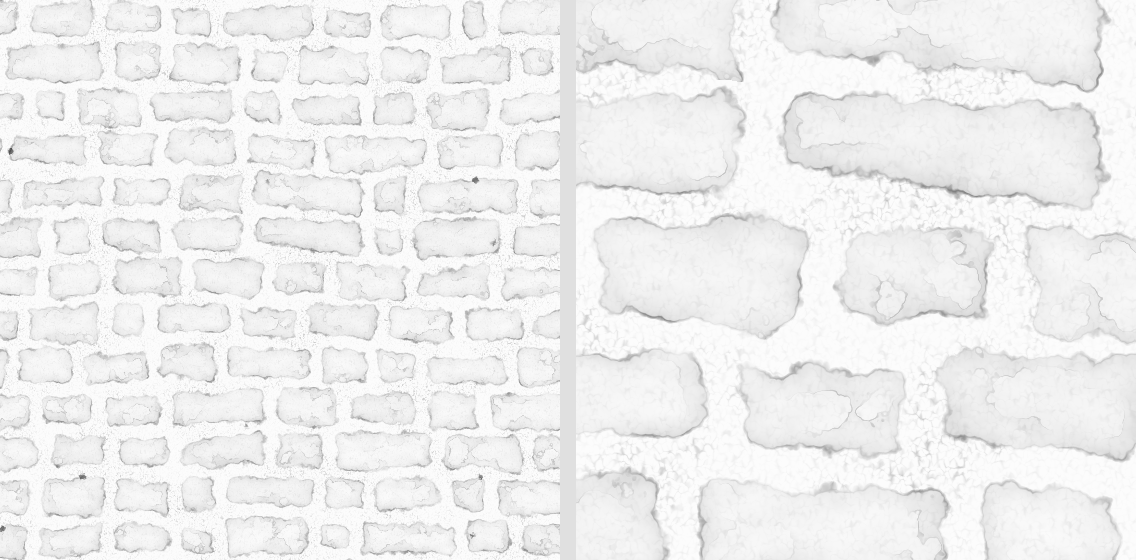
Left: the whole. Right: its middle third, enlarged.
Reproduce this texture map procedurally as a Shadertoy shader.

```glsl
// Whitewashed rough stone wall: wavy courses of ragged pale bricks in grainy mortar.

const float ROWS = 13.0;          // courses down the canvas
const float MIN_BRICKS = 7.0;     // bricks per course, one more at random
const float JOINT_JITTER = 0.64;  // variation of brick lengths
const float JOINT_WIDTH = 0.17;   // half of a vertical joint, in course heights
const float LINE_WIDTH = 0.017;   // half width of the dark outline
const float OUTLINE_DARK = 0.20;
const float CHIP_DARK = 0.17;
const float EDGE_SHADE = 0.085;
const float GRAIN_DARK = 0.10;
const float HOLE_SHARE = 0.07;    // share of coarse cells with a dark hole
const vec3 PAINT = vec3(0.987);
const float TAU = 6.2831853;

vec2 hash2(vec2 p) {
    vec3 h = fract(p.xyx * vec3(0.1031, 0.1030, 0.0973));
    h += dot(h, h.yzx + 33.33);
    return fract((h.xx + h.yz) * h.zy);
}

// Nearest distance, second nearest distance, random id of the nearest cell.
vec3 cellular(vec2 p) {
    vec2 base = floor(p);
    vec3 result = vec3(8.0, 8.0, 0.0);
    for (int j = -1; j <= 1; j++) {
        for (int i = -1; i <= 1; i++) {
            vec2 cell = base + vec2(i, j);
            float dist = length(cell + hash2(cell) - p);
            if (dist < result.x) result = vec3(dist, result.x, hash2(cell + 57.0).x);
            else result.y = min(result.y, dist);
        }
    }
    return result;
}

// Smooth blotches, about -1 to 1.
float layeredSines(vec2 p) {
    float sum = 0.0, amplitude = 0.6;
    for (int i = 0; i < 4; i++) {
        sum += amplitude * sin(p.x + 1.7 * sin(p.y)) * cos(p.y - 1.3 * sin(p.x));
        p = mat2(1.5, 1.1, -1.1, 1.5) * p + 2.3;
        amplitude *= 0.6;
    }
    return sum;
}

// Position of the vertical joint before brick i, wrapping across the canvas.
float jointAt(float i, float row, float count) {
    float jitter = hash2(vec2(mod(i, count) + 3.0, row * 7.0 + 11.0)).x - 0.5;
    return (i + 0.3 + JOINT_JITTER * jitter) * ROWS / count;
}

// Signed distance to the brick around q; brickRandom identifies it.
float brickDistance(vec2 q, out vec2 local, out vec2 brickRandom) {
    float row = floor(q.y);
    float count = MIN_BRICKS + floor(hash2(vec2(row, 91.0)).x * 2.0);
    float index = floor(q.x * count / ROWS - 0.3);
    if (q.x < jointAt(index, row, count)) index -= 1.0;
    if (q.x > jointAt(index + 1.0, row, count)) index += 1.0;
    float left = jointAt(index, row, count);
    float right = jointAt(index + 1.0, row, count);

    vec2 id = vec2(mod(index, count), row);
    brickRandom = hash2(id + 23.0);
    vec2 shape = hash2(id + 71.0);
    vec2 halfSize = vec2(0.5 * (right - left) - JOINT_WIDTH, mix(0.27, 0.42, brickRandom.x));
    local = q - vec2(0.5 * (left + right), row + 0.5 + 0.08 * (shape.x - 0.5));
    local.y += 0.10 * (shape.y - 0.5) * local.x;             // tilt
    halfSize.y += 0.14 * (brickRandom.y - 0.5) * local.x;    // taper
    float radius = mix(0.05, 0.2, shape.x);
    vec2 corner = abs(local) - halfSize + radius;
    return length(max(corner, 0.0)) + min(max(corner.x, corner.y), 0.0) - radius;
}

float stroke(float d, float width, float pixel) {
    return 1.0 - smoothstep(width * 0.3, width + pixel, abs(d));
}

void mainImage(out vec4 fragColor, in vec2 fragCoord) {
    vec2 uv = fragCoord / iResolution.xy;
    vec2 q = uv * ROWS;
    float pixel = ROWS / iResolution.y;

    // Erosion at three scales
    vec3 coarse = cellular(q * 2.3 + 5.0);
    vec3 medium = cellular(q * 6.5 + 31.0);
    vec3 fine = cellular(q * 17.0 + 13.0);
    float ragged = 0.14 * (coarse.x - 0.45) + 0.06 * (medium.x - 0.45) + 0.025 * (fine.x - 0.45);

    // Bricks on gently waving courses, with bent sides
    vec2 wall = q;
    wall.y += 0.06 * sin(TAU * uv.x + 1.0 + 3.0 * uv.y) + 0.035 * sin(TAU * 3.0 * uv.x + q.y);
    wall += 0.065 * vec2(layeredSines(q * 1.8), layeredSines(q * 1.8 + 20.0));
    vec2 local, brickRandom;
    float d = brickDistance(wall, local, brickRandom) + ragged;
    float inside = 1.0 - smoothstep(-pixel, pixel, d);

    // Outline, broken by wear and a little heavier below
    float wear = smoothstep(-0.6, 0.7, layeredSines(q * 2.7));
    float broken = mix(0.45, 1.0, smoothstep(-0.4, 0.5, layeredSines(q * 9.0 + 7.0)));
    float underside = mix(0.85, 1.15, smoothstep(0.25, -0.3, local.y));
    float ink = OUTLINE_DARK * stroke(d, LINE_WIDTH, pixel) * mix(0.3, 1.35, wear) * broken * underside;
    ink += EDGE_SHADE * inside * exp(min(d, 0.0) * 10.0) * underside * mix(0.4, 1.3, wear);

    // Flaked contours and faint mottling on the faces
    float flake = d + 0.12 + 0.35 * (coarse.x - 0.35) + 0.12 * (medium.x - 0.4) + 0.03 * fine.x;
    float flaked = smoothstep(-0.15, 0.5, layeredSines(q * 1.4 + brickRandom * 9.0));
    ink += CHIP_DARK * inside * flaked * broken * stroke(flake, LINE_WIDTH * 0.8, pixel);
    ink += 0.05 * inside * flaked * smoothstep(0.0, 0.03, flake) * exp(-9.0 * max(flake, 0.0));
    float mottle = layeredSines(q * vec2(4.0, 7.0) + brickRandom * 5.0);
    ink += inside * (0.012 + 0.014 * mottle + 0.02 * brickRandom.y * brickRandom.y);

    // Sandy grain in uneven patches, strongest in the mortar
    vec2 drift = 0.05 * vec2(medium.x, fine.x);
    float grain = smoothstep(0.3, 0.95, cellular((q + drift) * 24.0 + 3.0).x);
    float sandy = smoothstep(-0.4, 0.8, layeredSines(q * 1.3 + 4.0));
    float speckle = 0.4 + 1.2 * smoothstep(-0.5, 0.7, layeredSines(q * 11.0 + 2.0));
    ink += GRAIN_DARK * grain * speckle * mix(0.3 + 1.1 * sandy, 0.32, inside);

    // Sparse dark holes near brick edges
    vec3 pit = cellular(q + 0.08 * vec2(medium.x, fine.x) + 41.0);
    float hole = step(1.0 - HOLE_SHARE, pit.z) * (1.0 - smoothstep(0.04, 0.04 + 2.0 * pixel, pit.x + ragged * 0.3));
    ink += 0.45 * hole * smoothstep(0.25, 0.05, abs(d));

    fragColor = vec4(clamp(PAINT - ink, 0.0, 1.0), 1.0);
}
```
